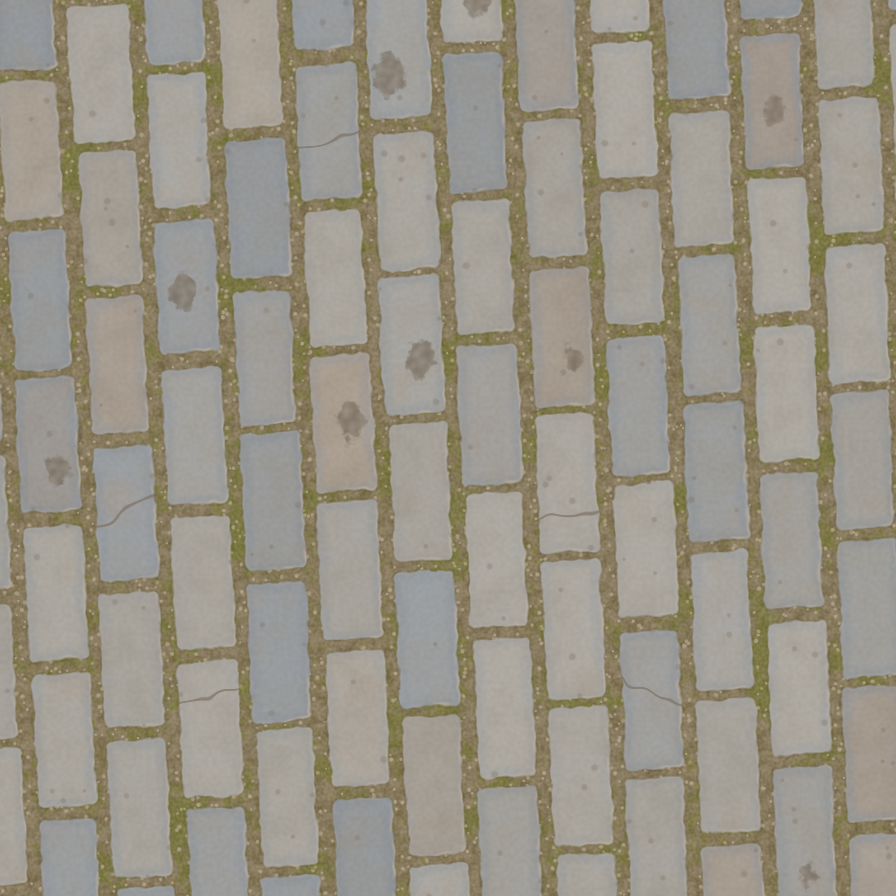
Give the GLSL for this texture, as a WebGL 2 fragment shader.

```glsl
#version 300 es
precision highp float;
// Worn grey paving bricks in staggered, slightly leaning columns with mossy sand joints.
uniform vec2 u_resolution;
out vec4 outColor;

#define PITCH vec2(0.0832, 0.1646)      // column and row spacing
#define HALF_BRICK vec2(0.0332, 0.0758) // half width and half length
#define CORNER 0.006                    // corner radius
#define LEAN vec2(0.055, 0.070)         // tilt of columns and of rows
#define KEYSTONE 0.013                  // columns straighten to the right
#define EDGE_WEAR 0.0055                // wobble of the brick outline
#define SOFTNESS 0.0016                 // edge blur
#define MOSS_AMOUNT 0.6
#define PIT_CHANCE 0.13
#define CRACK_CHANCE 0.05

const vec3 WARM_GREY = vec3(0.665, 0.645, 0.61);
const vec3 BLUE_GREY = vec3(0.565, 0.585, 0.605);
const vec3 TAN_GREY = vec3(0.655, 0.595, 0.535);
const vec3 PALE_RIM = vec3(0.73, 0.69, 0.63);
const vec3 PIT_BROWN = vec3(0.49, 0.445, 0.39);
const vec3 SAND = vec3(0.56, 0.505, 0.40);
const vec3 DARK_SOIL = vec3(0.44, 0.39, 0.26);
const vec3 MOSS = vec3(0.45, 0.46, 0.20);
const vec3 PEBBLE = vec3(0.73, 0.68, 0.59);

vec2 hash2(vec2 p) {
    vec3 q = fract(p.xyx * vec3(0.1031, 0.1030, 0.0973));
    q += dot(q, q.yzx + 33.33);
    return fract((q.xx + q.yz) * q.zy);
}

float gradientDot(vec2 cell, vec2 corner, vec2 f) {
    float angle = 6.2832 * hash2(cell + corner + 71.0).x;
    return dot(vec2(cos(angle), sin(angle)), f - corner);
}

float noise(vec2 p) {
    vec2 i = floor(p), f = p - i;
    vec2 w = f * f * f * (f * (f * 6.0 - 15.0) + 10.0);
    float low = mix(gradientDot(i, vec2(0, 0), f), gradientDot(i, vec2(1, 0), f), w.x);
    float high = mix(gradientDot(i, vec2(0, 1), f), gradientDot(i, vec2(1, 1), f), w.x);
    return mix(low, high, w.y);
}

float fbm(vec2 p) {
    float sum = 0.0, gain = 1.0;
    for (int i = 0; i < 4; i++) {
        sum += gain * noise(p);
        p = p * 2.03 + 17.0;
        gain *= 0.55;
    }
    return sum;
}

float roundedBox(vec2 p, vec2 halfSize, float radius) {
    vec2 q = abs(p) - halfSize + radius;
    return length(max(q, 0.0)) + min(max(q.x, q.y), 0.0) - radius;
}

// Coverage of small round grains scattered one per cell
float grains(vec2 p, float density, float chance) {
    vec2 cell = floor(p * density), f = fract(p * density);
    float cover = 0.0;
    for (int y = -1; y <= 1; y++)
    for (int x = -1; x <= 1; x++) {
        vec2 o = vec2(x, y), h = hash2(cell + o), k = hash2(cell + o + 37.0);
        float radius = mix(0.2, 0.48, k.y);
        cover = max(cover, step(k.x, chance) * (1.0 - smoothstep(radius * 0.5, radius + 0.1, length(o + h - f))));
    }
    return cover;
}

vec3 jointColor(vec2 p, float d) {
    vec3 c = mix(SAND, DARK_SOIL, clamp(0.25 + 0.75 * fbm(p * 75.0), 0.0, 1.0));
    float moss = smoothstep(-0.05, 0.5, noise(p * 17.0 + 5.0) + 0.5 * noise(p * 85.0));
    c = mix(c, MOSS, MOSS_AMOUNT * moss);
    c = mix(c, PEBBLE, 0.65 * grains(p, 170.0, 0.16));
    c = mix(c, MOSS * 1.08, 0.5 * grains(p + 3.7, 120.0, 0.07));
    c += 0.07 * noise(p * 260.0);
    return c * mix(0.93, 1.0, smoothstep(0.0, 0.004, d));
}

vec3 brickColor(vec2 p, vec2 local, vec2 id, float d) {
    vec2 tint = hash2(id + 11.0), trait = hash2(id + 53.0), place = hash2(id + 91.0) - 0.5;
    float cloud = fbm(p * 24.0 + tint * 9.0);
    // Overall tint, cloudy stains and bluish borders
    vec3 c = mix(WARM_GREY, BLUE_GREY, clamp(smoothstep(0.4, 1.0, tint.x) * 0.75 + 0.28 * cloud, 0.0, 1.0));
    c = mix(c, TAN_GREY, smoothstep(0.78, 1.0, tint.y) * 0.75);
    float border = smoothstep(-0.015, -0.003, d + 0.007 * cloud);
    c = mix(c, BLUE_GREY * 0.98, border * mix(0.1, 0.65, tint.x));
    c = mix(c, TAN_GREY, 0.4 * smoothstep(0.25, 0.7, noise(p * 19.0 + 40.0)));
    c *= 1.0 + 0.05 * (trait.y - 0.5) + 0.05 * cloud + 0.035 * noise(p * 190.0);
    // Pale chipped rim, strongest at the lower right
    float side = smoothstep(0.0, 0.035, local.x + 0.25 * local.y);
    float rim = smoothstep(-0.0045, -0.001, d) * (0.2 + 0.5 * side);
    c = mix(c, PALE_RIM, rim * smoothstep(-0.4, 0.3, noise(p * 60.0)));
    // Rare pits, cracks and small dark flecks
    vec2 fromPit = (local - place * vec2(0.025, 0.09)) * vec2(1.0, 0.75);
    float pit = length(fromPit) + 0.009 * fbm(p * 55.0) - mix(0.009, 0.019, trait.y);
    c = mix(c, PIT_BROWN + 0.12 * noise(p * 110.0), 0.65 * step(trait.x, PIT_CHANCE) * (1.0 - smoothstep(-0.003, 0.002, pit)));
    float crack = abs(local.y - place.y * 0.08 - local.x * place.x + 0.012 * noise(p * 35.0));
    c = mix(c, PIT_BROWN, 0.7 * step(1.0 - CRACK_CHANCE, trait.x) * (1.0 - smoothstep(0.0005, 0.0022, crack)));
    return mix(c, PIT_BROWN, 0.35 * grains(p + 8.3, 105.0, 0.018));
}

void main() {
    vec2 p = gl_FragCoord.xy / u_resolution;
    p.y = 1.0 - p.y; // measured downwards from the top edge
    // Leaning columns, every other one shifted by half a brick
    vec2 grid = vec2(p.x - p.y * (LEAN.x - KEYSTONE * p.x) - 0.026, p.y + LEAN.y * p.x) / PITCH;
    grid += vec2(0.5, -0.542);
    grid.y += 0.5 * mod(floor(grid.x), 2.0);
    vec2 id = floor(grid), jitter = hash2(id + 29.0) - 0.5;
    vec2 local = (fract(grid) - 0.5) * PITCH - jitter * vec2(0.003, 0.005);
    vec2 halfSize = HALF_BRICK + (hash2(id + 67.0) - 0.5) * vec2(0.0025, 0.004);
    float d = roundedBox(local, halfSize, CORNER);
    d += EDGE_WEAR * (0.6 * noise(p * 32.0 + jitter * 8.0) + 0.4 * noise(p * 95.0));
    float blur = max(SOFTNESS, 0.8 / u_resolution.y);
    vec3 color = mix(brickColor(p, local, id, d), jointColor(p, d), smoothstep(-blur, blur, d));
    outColor = vec4(color, 1.0);
}
```
